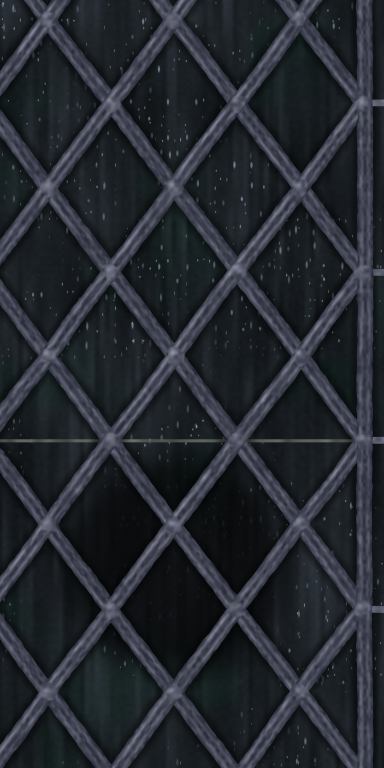
Write a Shadertoy shader that draws this pattern.

```glsl
// Weathered leaded window: a diamond lattice of grey bars over dark, streaked glass.

const vec2 PITCH = vec2(0.328, 0.4385);   // diamond width and height
const vec2 NODE = vec2(0.617, 0.854);     // one lattice crossing
const float BAR = 0.0205;                 // half width of a bar
const float RAIL_X = 0.95;
const float SEAM_Y = 0.852;

float hash(vec2 p) {
    return fract(sin(dot(p, vec2(127.1, 311.7))) * 43758.5453);
}

float noise(vec2 p) {
    vec2 i = floor(p), f = fract(p);
    f = f * f * (3.0 - 2.0 * f);
    return mix(mix(hash(i), hash(i + vec2(1, 0)), f.x),
               mix(hash(i + vec2(0, 1)), hash(i + vec2(1, 1)), f.x), f.y);
}

float fbm(vec2 p) {
    float sum = 0.0, amp = 0.5;
    for (int i = 0; i < 4; i++) {
        sum += amp * noise(p);
        p = p * 2.03 + 7.1;
        amp *= 0.5;
    }
    return sum;
}

float cover(float dist, float px) {
    return 1.0 - smoothstep(-px, px, dist);
}

float bump(float x, float width) {
    return exp(-x * x / (width * width));
}

vec3 metal(float tone) {
    return mix(vec3(0.13, 0.14, 0.19), vec3(0.61, 0.62, 0.69), clamp(tone, 0.0, 1.0));
}

// Vertical chips and drips, one candidate per jittered cell
float specks(vec2 p, vec2 cells, float density, float seed) {
    vec2 g = p * cells, id = floor(g);
    float pick = hash(id + seed);
    vec2 centre = 0.3 + 0.4 * vec2(hash(id + seed + 3.7), hash(id + seed + 8.3));
    vec2 size = vec2(0.16, 0.12 + 0.18 * hash(id + seed + 5.1));
    float d = length((fract(g) - centre) / size);
    return step(pick, density) * (1.0 - smoothstep(0.3, 1.2, d)) * (0.4 + 0.6 * hash(id + seed + 1.9));
}

vec3 glass(vec2 p) {
    float cloud = fbm(p * vec2(5.0, 4.0));
    float streak = noise(vec2(p.x * 75.0, p.y * 5.0)) * noise(p * vec2(28.0, 3.5) + 9.0);
    float tone = 0.65 * cloud + 0.75 * streak - 0.08 + 0.12 * (noise(p * 110.0) - 0.5);
    vec3 col = mix(vec3(0.055, 0.07, 0.08), vec3(0.18, 0.205, 0.235), clamp(tone, 0.0, 1.0));
    col += vec3(-0.01, 0.018, 0.0) * smoothstep(0.45, 0.7, fbm(p * 4.0 + 20.0));

    // Clean, nearly black panes below the seam
    float clean = 1.0 - smoothstep(0.7, 1.1, length((p - vec2(0.46, 0.53)) / vec2(0.33, 0.31)));
    clean *= cover(p.y - SEAM_Y, 0.03);
    col *= 1.0 - 0.6 * clean;

    float patches = smoothstep(0.35, 0.65, noise(p * 6.0 + 3.0)) * (1.0 - 0.85 * clean);
    float chips = specks(p, vec2(42.0, 24.0), 0.22, 11.0) + specks(p, vec2(65.0, 48.0), 0.14, 47.0);
    return col + vec3(0.31, 0.35, 0.36) * chips * patches;
}

// Twin worn ridges with a groove between; d is the signed distance across
vec3 barColour(float d, float along, float seed, float light) {
    float t = d / BAR;
    float wear = noise(vec2(along * 32.0, t * 1.7 + seed * 13.0));
    float grain = noise(vec2(along * 95.0, t * 3.5 + seed * 7.0)) - 0.5;
    float ridges = bump(t + 0.5, 0.3) + 0.75 * bump(t - 0.45, 0.28);
    return metal(0.13 + light * ridges * (0.3 + 0.75 * wear) + 0.24 * grain);
}

void mainImage(out vec4 fragColor, in vec2 fragCoord) {
    vec2 p = 2.0 * fragCoord / iResolution.y;
    float px = 1.2 / iResolution.y;

    // Diagonal lattice coordinates, slightly bent by hand work
    vec2 q = (p - NODE + 0.008 * (vec2(noise(p * 5.0), noise(p * 5.0 + 31.0)) - 0.5)) / PITCH;
    vec2 diag = vec2(q.x + q.y, q.x - q.y);
    vec2 id = round(diag);
    float toLength = 1.0 / length(1.0 / PITCH);
    vec2 d = (diag - id) * toLength;
    vec2 along = diag.yx * toLength;
    float lattice = cover(p.x - RAIL_X, px);
    float railDist = p.x - RAIL_X + 0.004 * (noise(vec2(p.y * 6.0, 2.0)) - 0.5);

    // Glass, pane seam and the shade beside the bars
    vec3 col = glass(p);
    float seam = cover(abs(p.y - SEAM_Y) - 0.004, px);
    col = mix(col, vec3(0.40, 0.42, 0.40) * (0.65 + 0.5 * noise(p * 40.0)), seam * 0.85);
    float nearest = min(abs(railDist), mix(1.0, min(abs(d.x), abs(d.y)), lattice));
    col *= mix(0.55, 1.0, smoothstep(BAR, BAR + 0.025, nearest));

    // Falling bars, then rising bars over them
    float edge = 0.003 * (noise(p * 60.0) - 0.5);
    col = mix(col, barColour(d.x, along.x, id.x, 0.42), lattice * cover(abs(d.x) - BAR + edge, px));
    col = mix(col, barColour(d.y, along.y, id.y + 40.0, 0.60), lattice * cover(abs(d.y) - BAR + edge, px));

    // Side rail with a short tie at each row of crossings
    float rowDist = (q.y - round(q.y)) * PITCH.y;
    float tie = max(abs(rowDist) - 0.009, RAIL_X - p.x);
    col = mix(col, metal(0.3 + 0.4 * noise(p * 70.0)), cover(tie, px));
    col = mix(col, barColour(railDist, p.y, 71.0, 0.40), cover(abs(railDist) - BAR + edge, px));

    // Solder at the crossings
    vec2 joint = (q - 0.5 * vec2(id.x + id.y, id.x - id.y)) * PITCH;
    float blob = length(joint) - 0.021 - 0.012 * (noise(p * 55.0) - 0.5);
    float onFrame = cover(p.x - RAIL_X - 0.03, px);
    float solder = 0.18 + 0.5 * noise(p * 85.0) + 0.35 * bump(length(joint - vec2(-0.004, 0.006)), 0.009);
    col = mix(col, metal(solder), 0.8 * onFrame * cover(blob, 3.0 * px));

    fragColor = vec4(col, 1.0);
}
```
